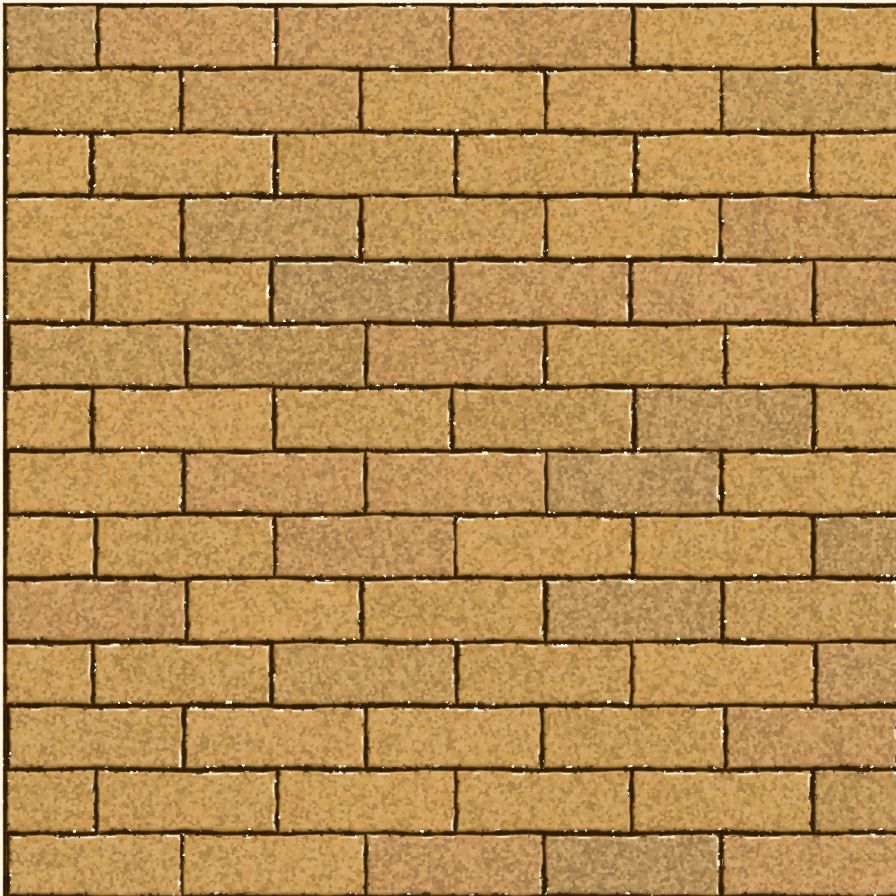
Write a WebGL 2 fragment shader that draws this texture.

```glsl
#version 300 es
precision highp float;
// Weathered ochre brick wall in running bond, with dark joints and pale chipped lips.

uniform vec2 u_resolution;
out vec4 fragColor;

// Layout, in canvas units
const vec2 MARGIN = vec2(0.0055, 0.0055);
const vec2 BRICK = vec2(0.2003, 0.0711);
const float JOINT = 0.0030;       // half width of a joint
const float JOINT_SHIFT = 0.018;  // sideways drift, in brick lengths
const float LIP = 0.0036;         // width of the worn edges
const float SOFTNESS = 0.0011;
const float GRAIN_SCALE = 270.0;

// Colours
const vec3 OCHRE = vec3(0.795, 0.610, 0.335);
const vec3 DUSTY = vec3(0.715, 0.565, 0.355);
const vec3 ROSY = vec3(0.770, 0.575, 0.365);
const vec3 SAND = vec3(0.840, 0.690, 0.470);
const vec3 BROWN = vec3(0.560, 0.420, 0.210);
const vec3 JOINT_BROWN = vec3(0.350, 0.230, 0.060);
const vec3 JOINT_DARK = vec3(0.190, 0.110, 0.015);
const vec3 CREAM = vec3(1.000, 0.970, 0.890);

float hash(vec2 p) {
  vec3 h = fract(vec3(p.xyx) * vec3(0.1031, 0.1030, 0.0973));
  h += dot(h, h.yzx + 33.33);
  return fract((h.x + h.y) * h.z);
}

// Cellular noise: random tones blended around scattered points
float cellular(vec2 p) {
  vec2 cell = floor(p);
  float tone = 0.0, total = 0.0;
  for (int y = -1; y <= 1; y++) {
    for (int x = -1; x <= 1; x++) {
      vec2 c = cell + vec2(x, y);
      vec2 d = c + vec2(hash(c + 17.3), hash(c + 59.1)) - p;
      float weight = exp(-8.0 * dot(d, d));
      tone += weight * hash(c + 91.7);
      total += weight;
    }
  }
  return tone / total;
}

// Position of a vertical joint along its course, in brick lengths
float jointAt(float index, float row) {
  return index + JOINT_SHIFT * (2.0 * hash(vec2(index + 11.0, row + 5.0)) - 1.0);
}

// One inside the given distance, fading over a soft edge
float band(float d, float width, float soft) {
  return 1.0 - smoothstep(width - soft, width + soft, d);
}

void main() {
  vec2 uv = gl_FragCoord.xy / u_resolution;
  vec2 p = vec2(uv.x, 1.0 - uv.y) - MARGIN;
  float soft = max(SOFTNESS, 0.7 / min(u_resolution.x, u_resolution.y));
  float grain = cellular(uv * GRAIN_SCALE);
  float blotch = cellular(uv * 85.0 + 40.0);

  // Slightly uneven courses
  vec2 q = p;
  q.y += 0.0006 * sin(p.x * 31.0 + p.y * 57.0) + 0.0004 * sin(p.x * 83.0 + p.y * 140.0);
  q.x += 0.0004 * sin(p.y * 210.0 + p.x * 20.0);

  // Locate the brick between its drifting joints
  float row = floor(q.y / BRICK.y);
  float along = q.x / BRICK.x + 0.5 * mod(row + 1.0, 2.0);
  float nearest = floor(along + 0.5);
  float column = along < jointAt(nearest, row) ? nearest - 1.0 : nearest;
  vec2 id = vec2(column, row) + 23.0;
  float left = (along - jointAt(column, row)) * BRICK.x;
  float right = (jointAt(column + 1.0, row) - along) * BRICK.x;
  left = min(left, abs(p.x));
  float tilt = (hash(id + 7.0) - 0.5) * 0.0022 * (along - column - 0.5);
  float top = q.y - row * BRICK.y + tilt;
  float bottom = (row + 1.0) * BRICK.y - q.y + tilt;

  // Joint widths, roughened by the blotches
  float rough = (blotch - 0.5) * 0.0016;
  float sideWidth = JOINT * mix(0.65, 1.1, hash(id + 31.0)) + rough;
  float bedWidth = JOINT * mix(0.8, 1.1, hash(id + 43.0)) + rough;
  float sides = min(left, right) - sideWidth;
  float beds = min(top, bottom) - bedWidth;
  float edge = min(sides, beds);

  // Brick face: a tone per brick, soft stains and fine grain
  float kind = hash(id + 3.0);
  vec3 color = mix(OCHRE, DUSTY, smoothstep(0.62, 1.0, kind));
  color = mix(color, ROSY, 0.8 * smoothstep(0.6, 0.9, hash(id + 71.0)));
  color *= 1.0 + 0.05 * (hash(id + 13.0) - 0.5) + 0.07 * (blotch - 0.5);
  color = mix(color, SAND, 0.65 * smoothstep(0.52, 0.9, grain));
  color *= 1.0 - 0.13 * smoothstep(0.45, 0.1, grain);

  // Shaded lower and left edges, pale upper and right lips
  float shade = max(band(bottom - bedWidth, LIP * 0.6, LIP * 0.6),
                    band(left - sideWidth, LIP * 0.4, LIP * 0.4));
  color = mix(color, BROWN, 0.75 * shade);
  float lip = max(band(top - bedWidth, LIP * 0.6, LIP * 0.5),
                  band(right - sideWidth, LIP * 0.6, LIP * 0.5));
  color = mix(color, SAND, 0.75 * lip);
  color = mix(color, CREAM, 0.85 * lip * smoothstep(0.5, 0.85, blotch));

  // Dark joints, deepest along the middle, with pale and dark crumbs
  vec3 mortar = mix(JOINT_BROWN, JOINT_DARK, smoothstep(0.0, -JOINT * 0.8, edge));
  mortar *= 0.85 + 0.3 * grain;
  color = mix(color, mortar, band(edge, 0.0, soft));
  float crumbZone = band(abs(edge), LIP * 0.45, LIP * 0.35);
  color = mix(color, CREAM, crumbZone * smoothstep(0.8, 0.92, grain) * smoothstep(0.5, 0.7, blotch));
  color = mix(color, JOINT_DARK, 0.7 * crumbZone * smoothstep(0.2, 0.08, grain));

  // Pale border strip along the left and top
  float border = band(min(p.x, p.y), -0.0022, soft);
  color = mix(color, CREAM, border);
  fragColor = vec4(color, 1.0);
}
```
